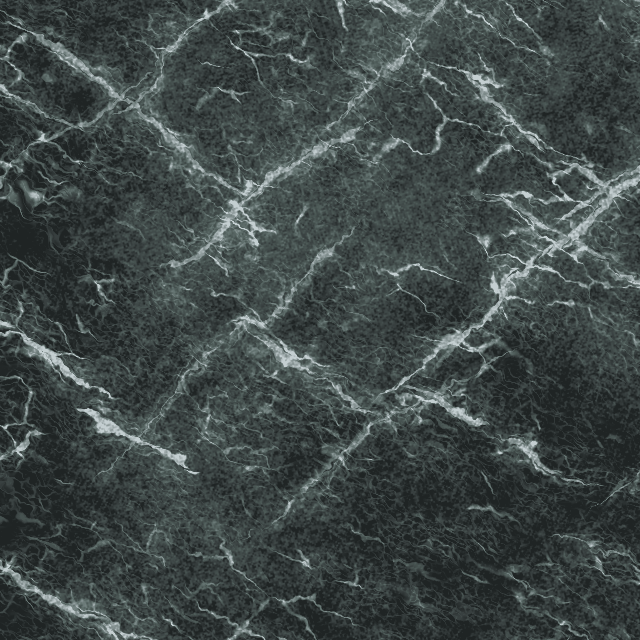
Write a three.js fragment shader that draws this texture.

```glsl
// Dark green serpentine marble with pale, splintered diagonal veins.
varying vec2 vUv;

// Colour ramp, from the darkest stone to the whitest vein
const vec3 BLACK_GREEN = vec3(0.12, 0.14, 0.14);
const vec3 DEEP_GREEN = vec3(0.22, 0.25, 0.25);
const vec3 MID_GREEN = vec3(0.29, 0.34, 0.33);
const vec3 SAGE = vec3(0.39, 0.45, 0.44);
const vec3 PALE_SAGE = vec3(0.53, 0.58, 0.58);
const vec3 VEIN_WHITE = vec3(0.77, 0.81, 0.82);

const float BASE_TONE = 0.12;     // position of plain stone on the ramp
const float CLOUD_CONTRAST = 0.75;
const float GRAIN_CONTRAST = 0.52;
const float RISING_ANGLE = 0.70;  // vein directions in radians
const float FALLING_ANGLE = -0.52;
const float VEIN_GRID = 4.0;      // veins per side
const float CORE_WIDTH = 0.012;
const float HALO_WIDTH = 0.026;
const float HAIR_SCALE = 12.0;
const float WEB_SCALE = 29.0;
const float LACE_SCALE = 62.0;

float hash(vec2 p) {
  return fract(sin(dot(p, vec2(127.1, 311.7))) * 43758.5453);
}

vec2 hash2(vec2 p) {
  return vec2(hash(p), hash(p + 57.3));
}

vec2 rotate(vec2 p, float angle) {
  float c = cos(angle), s = sin(angle);
  return vec2(c * p.x + s * p.y, c * p.y - s * p.x);
}

float noise(vec2 p) {
  vec2 cell = floor(p), f = fract(p);
  f = f * f * (3.0 - 2.0 * f);
  return mix(mix(hash(cell), hash(cell + vec2(1.0, 0.0)), f.x),
             mix(hash(cell + vec2(0.0, 1.0)), hash(cell + 1.0), f.x), f.y);
}

float fbm(vec2 p) {
  float sum = 0.0, amplitude = 0.5;
  for (int i = 0; i < 5; i++) {
    sum += amplitude * noise(p);
    p = rotate(p, 0.6) * 2.03 + 17.0;
    amplitude *= 0.5;
  }
  return sum / 0.97;
}

// Bright lines along the cracks between random cells
float cracks(vec2 p, float width) {
  vec2 cell = floor(p), f = fract(p);
  float nearest = 8.0, second = 8.0;
  for (int y = -1; y <= 1; y++) {
    for (int x = -1; x <= 1; x++) {
      vec2 offset = vec2(float(x), float(y));
      float d = length(offset + hash2(cell + offset) - f);
      second = min(second, max(nearest, d));
      nearest = min(nearest, d);
    }
  }
  return 1.0 - smoothstep(0.15 * width, width, second - nearest);
}

// Large scattered veins: x is the splintered white core, y the sage halo
vec2 largeVeins(vec2 p) {
  vec2 result = vec2(0.0);
  for (int j = 0; j < 5; j++) {
    for (int i = 0; i < 5; i++) {
      vec2 cell = vec2(float(i), float(j));
      vec2 seed = cell * 3.7 + 11.0;
      vec2 centre = (cell + 0.8 * (hash2(seed) - 0.5)) / VEIN_GRID;
      float rising = mod(cell.x + cell.y, 2.0);
      float angle = mix(FALLING_ANGLE, RISING_ANGLE, rising) + 0.3 * (hash(seed + 5.0) - 0.5);
      vec2 q = rotate(p - centre, angle);
      float halfLength = mix(0.12, 0.33, hash(seed + 9.0));
      float strength = mix(0.2, 1.0, hash(seed + 13.0));
      float taper = 1.0 - smoothstep(0.45, 1.0, abs(q.x) / halfLength);
      float across = abs(q.y + 0.03 * (noise(vec2(q.x * 7.0, seed.x + seed.y)) - 0.5));
      // Fibres lean slightly off the vein, so that they fray its edges
      vec2 lean = rotate(q, 0.22);
      float fibre = noise(lean * vec2(32.0, 210.0) + seed);
      float strand = 1.0 - abs(2.0 * noise(lean * vec2(24.0, 105.0) + seed * 3.0) - 1.0);
      float swell = noise(q * vec2(28.0, 70.0) + seed * 2.0);
      float width = CORE_WIDTH * strength * taper * (0.08 + 1.7 * swell * swell) + 0.0004;
      float core = 1.0 - smoothstep(width * 0.6, width + 0.001, across);
      core *= smoothstep(0.0, 0.2, taper) * smoothstep(0.22, 0.48, fibre + 0.25 * swell);
      float reach = HALO_WIDTH * (0.35 + strength);
      float halo = exp(-across * across / (reach * reach)) * taper;
      float splinter = halo * smoothstep(0.72, 0.97, strand) * smoothstep(0.3, 0.7, fibre);
      core = max(core * (0.5 + 0.5 * strength), 0.55 * splinter);
      result = max(result, vec2(core, halo * (0.2 + 0.8 * fibre)));
    }
  }
  return result;
}

void main() {
  // Jagged domain warp shared by every vein
  vec2 p = vUv;
  p += 0.055 * (vec2(fbm(vUv * 6.0), fbm(vUv * 6.0 + 31.0)) - 0.5);
  p += 0.020 * (vec2(fbm(vUv * 34.0), fbm(vUv * 34.0 + 73.0)) - 0.5);
  p += 0.005 * (vec2(noise(vUv * 130.0), noise(vUv * 130.0 + 19.0)) - 0.5);

  // Cloudy stone with crisp mineral grain
  float cloud = fbm(vUv * 3.2 + 4.0) - 0.5;
  float mottle = fbm(vUv * 24.0 + 7.0) - 0.5;
  float grain = 0.65 * noise(rotate(vUv, 0.3) * 340.0) + 0.35 * noise(rotate(vUv, 0.8) * 170.0) - 0.5;
  float tone = BASE_TONE + CLOUD_CONTRAST * cloud + 0.3 * mottle + GRAIN_CONTRAST * grain;

  vec2 vein = largeVeins(p);

  // Splinters in three sizes, stretched along the falling direction
  vec2 along = rotate(p, FALLING_ANGLE) * vec2(0.6, 1.5);
  float broken = noise(along * 42.0 + 9.0);
  float hairMask = smoothstep(0.47, 0.66, fbm(vUv * 9.0 + 40.0) + 0.2 * vein.y);
  float hair = cracks(along * HAIR_SCALE, 0.03 + 0.075 * broken) * hairMask;
  hair *= smoothstep(0.2, 0.5, broken);
  float webMask = smoothstep(0.42, 0.66, fbm(vUv * 13.0 + 80.0) + 0.2 * vein.y);
  float web = cracks(along * WEB_SCALE, 0.14) * webMask * smoothstep(0.25, 0.65, noise(along * 75.0));
  float laceMask = smoothstep(0.35, 0.65, fbm(vUv * 18.0 + 120.0) + 0.2 * vein.y);
  float lace = cracks(along * LACE_SCALE + 5.0, 0.24) * laceMask;

  // Short bright flecks lying along the same direction
  float fleck = smoothstep(0.80, 0.93, noise(along * vec2(45.0, 75.0) + 33.0));
  fleck *= smoothstep(0.48, 0.62, fbm(vUv * 7.0 + 60.0));

  tone = max(tone + 0.30 * vein.y, 0.0);
  tone += 0.20 * lace + 0.38 * web + 0.62 * hair + 0.35 * fleck;
  tone = clamp(mix(tone, 0.98 + 0.4 * grain, vein.x), 0.0, 1.0);

  // Map the tone onto the ramp
  vec3 colour = mix(BLACK_GREEN, DEEP_GREEN, clamp(tone / 0.2, 0.0, 1.0));
  colour = mix(colour, MID_GREEN, clamp((tone - 0.2) / 0.2, 0.0, 1.0));
  colour = mix(colour, SAGE, clamp((tone - 0.4) / 0.2, 0.0, 1.0));
  colour = mix(colour, PALE_SAGE, clamp((tone - 0.6) / 0.2, 0.0, 1.0));
  colour = mix(colour, VEIN_WHITE, clamp((tone - 0.8) / 0.2, 0.0, 1.0));
  gl_FragColor = vec4(colour, 1.0);
}
```
